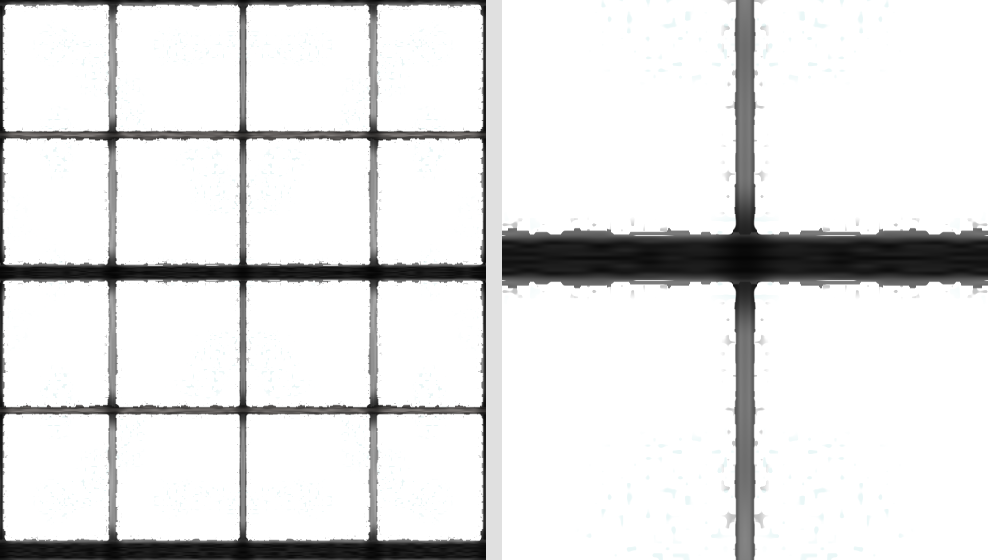
Left, the full canvas; right, a detail of the centre.
A Shadertoy shader for this pattern:

```glsl
#define MIRROR_Y 0.513
#define COLUMN_X 0.2331
#define ROW_Y 0.2461
#define SIDE_X 0.4284
#define END_Y 0.4788
#define THIN 0.0060
#define THICK 0.0140
#define CHIP 0.0042
#define FILLET 0.0050

float hash(vec2 p) {
    p = fract(p * vec2(0.1031, 0.1137));
    p += dot(p, p.yx + 33.33);
    return fract((p.x + p.y) * p.x * 91.7);
}

float noise(vec2 p) {
    vec2 cell = floor(p), f = fract(p);
    f = f * f * (3.0 - 2.0 * f);
    return mix(mix(hash(cell), hash(cell + vec2(1, 0)), f.x),
               mix(hash(cell + vec2(0, 1)), hash(cell + vec2(1, 1)), f.x), f.y);
}

// Flat-topped flakes of dirt along a bar edge
float chips(float along, float seed) {
    float broad = smoothstep(0.58, 0.66, noise(vec2(along * 75.0, seed)));
    float fine = smoothstep(0.55, 0.65, noise(vec2(along * 210.0, seed + 7.0)));
    return 0.6 * broad + 0.4 * fine;
}

// x: clear distance outside the worn bar, y: depth inside the clean bar
vec2 bar(float offset, float along, float halfWidth, vec2 wear, float seed) {
    float depth = halfWidth - abs(offset);
    bool inner = offset < 0.0;
    float flake = chips(along, seed + (inner ? 0.0 : 31.0));
    return vec2(-depth - CHIP * (inner ? wear.x : wear.y) * flake, depth);
}

void mainImage(out vec4 fragColor, in vec2 fragCoord) {
    float px = 1.0 / iResolution.y;
    vec2 p = (fragCoord - vec2(0.5 * iResolution.x, 0.0)) * px;
    vec2 m = abs(p - vec2(0.0, MIRROR_Y));
    float streak = noise(m * vec2(330.0, 24.0)) - 0.5;
    float grain = noise(m * vec2(70.0, 420.0)) - 0.5;

    // Upright bars: centre, column, side
    vec2 upright;
    float uprightTone;
    if (m.x < 0.5 * COLUMN_X) {
        upright = bar(m.x, m.y, THIN * 0.9, vec2(0.2), 3.0);
        float core = mix(0.46, 0.56, smoothstep(0.1, 0.35, m.y));
        uprightTone = mix(0.32, core, smoothstep(0.0, 0.003, upright.y));
    } else if (m.x < 0.5 * (COLUMN_X + SIDE_X)) {
        upright = bar(m.x - COLUMN_X, m.y, THIN, vec2(0.8, 0.55), 5.0);
        uprightTone = mix(0.48, 0.60, smoothstep(0.0, 0.003, upright.y));
    } else {
        upright = bar(m.x - SIDE_X - 0.02, m.y, 0.02, vec2(1.0), 11.0);
        uprightTone = mix(0.48, 0.16, smoothstep(-0.001, 0.003, upright.y));
    }
    uprightTone += 0.14 * streak;

    // Level bars: thick middle, thin row, thick ends
    vec2 level;
    vec3 levelColor;
    if (m.y < 0.5 * ROW_Y) {
        level = bar(m.y, m.x, THICK, vec2(0.9), 17.0);
        float tone = mix(0.44, 0.09, smoothstep(-0.001, 0.006, level.y));
        levelColor = vec3(tone + 0.10 * grain);
    } else if (m.y < 0.5 * (ROW_Y + END_Y)) {
        level = bar(m.y - ROW_Y, m.x, THIN, vec2(0.9, 0.3), 23.0);
        float tone = mix(0.28, 0.43, smoothstep(0.001, 0.005, level.y));
        levelColor = (tone + 0.18 * grain) * vec3(1.03, 0.99, 0.97);
    } else {
        level = bar(m.y - END_Y - 0.04, m.x, 0.04, vec2(0.8), 29.0);
        float tone = mix(0.46, 0.09, smoothstep(-0.001, 0.008, level.y));
        tone += 0.16 * smoothstep(0.030, 0.033, level.y);
        levelColor = vec3(tone + 0.10 * grain);
    }

    // Soot gathered at the crossings
    uprightTone *= mix(0.32, 1.0, smoothstep(0.0, 0.035, level.x));
    levelColor *= mix(0.45, 1.0, smoothstep(-0.004, 0.018, upright.x));
    float levelCover = smoothstep(px, -px, level.x);
    vec3 frame = mix(vec3(uprightTone), levelColor, levelCover);

    // Broken slits of light beside the middle bar
    float slit = smoothstep(px, 0.0, abs(m.y - THICK + 0.0006));
    slit *= smoothstep(0.04, 0.05, m.x) * smoothstep(0.222, 0.215, m.x);
    slit *= smoothstep(0.48, 0.56, noise(vec2(m.x * 38.0, 41.0)));
    frame = mix(frame, vec3(1.0), 0.8 * slit);

    // Panes with faint specks, and grey crumbs close to the bars
    vec2 gap = vec2(upright.x, level.x);
    float edgeGap = min(gap.x, gap.y);
    float dots = smoothstep(0.76, 0.90, noise(m * 260.0));
    float patches = smoothstep(0.55, 0.80, noise(m * 15.0 + 4.0));
    vec3 color = mix(vec3(1.0), vec3(0.86, 0.95, 0.95), 0.6 * dots * patches);
    float crumbs = smoothstep(0.82, 0.92, noise(m * 300.0 + 9.0));
    crumbs *= smoothstep(0.010, 0.002, edgeGap);
    color = mix(color, vec3(0.62), 0.6 * crumbs);

    // Rounded pane corners join both sets of bars
    float opening = FILLET - length(max(FILLET - gap, 0.0));
    color = mix(color, frame, smoothstep(px, -px, opening));
    fragColor = vec4(clamp(color, 0.0, 1.0), 1.0);
}
```
